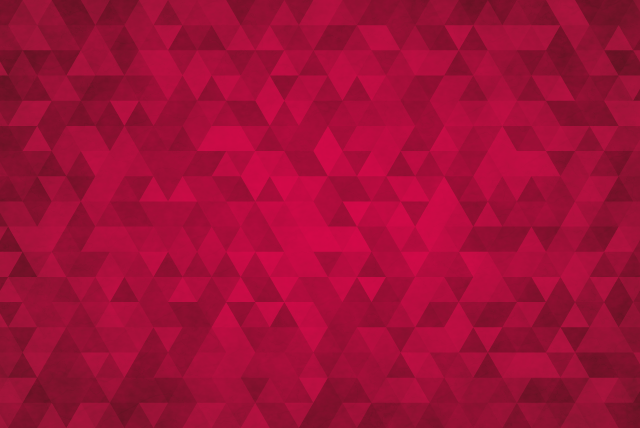
A Shadertoy shader for this background:

```glsl
const float ROWS = 17.0;             // triangle rows over the height
const float SIDE = 1.1547;           // triangle side in row heights
const float SHIFT = 0.28;            // sideways lattice offset, in sides
const float TONES = 7.0;             // distinct triangle tones
const float TONE_RANGE = 0.46;
const float TONE_BIAS = -0.33;
const float EDGE_LIGHT = 0.25;
const float CENTRE_LIGHT = 0.85;
const vec2 GLOW_CENTRE = vec2(0.51, 0.51);
const vec2 GLOW_SCALE = vec2(2.0, 1.8);
const float MOTTLE = 0.30;           // strength of blotchy wear
const float GRAIN = 0.16;            // strength of fine wear
const float VEIN = 0.05;             // strength of thin creases
const vec3 SHADOW = vec3(0.42, 0.068, 0.145);
const vec3 CRIMSON = vec3(0.83, 0.035, 0.285);
const vec3 HAZE = vec3(0.0, 0.035, 0.012);
const int SAMPLES = 4;               // antialiasing samples per axis

float hash(vec2 p) {
    vec3 q = fract(p.xyx * vec3(0.1031, 0.1030, 0.0973));
    q += dot(q, q.yzx + 33.33);
    return fract((q.x + q.y) * q.z);
}

vec2 gradientAt(vec2 cell) {
    float angle = 6.2832 * hash(cell + 57.0);
    return vec2(cos(angle), sin(angle));
}

float gradientNoise(vec2 p) {
    vec2 i = floor(p), f = fract(p);
    vec2 u = f * f * f * (f * (f * 6.0 - 15.0) + 10.0);
    vec2 e = vec2(0.0, 1.0);
    float low = mix(dot(gradientAt(i), f),
                    dot(gradientAt(i + e.yx), f - e.yx), u.x);
    float high = mix(dot(gradientAt(i + e), f - e),
                     dot(gradientAt(i + 1.0), f - 1.0), u.x);
    return mix(low, high, u.y);
}

float fbm(vec2 p) {
    float sum = 0.0, amplitude = 0.5;
    for (int i = 0; i < 5; i++) {
        sum += amplitude * gradientNoise(p);
        p = mat2(1.6, 1.2, -1.2, 1.6) * p + 11.3;
        amplitude *= 0.55;
    }
    return sum;
}

// Tone of the triangle under p, where p is in row heights
float triangleTone(vec2 p) {
    vec2 skewed = vec2(p.x / SIDE - SHIFT - 0.5 * p.y, p.y);
    vec2 cell = floor(skewed), f = fract(skewed);
    float pointsDown = step(1.0, f.x + f.y);
    float h = hash(vec2(cell.x * 2.0 + pointsDown, cell.y) + 131.0);
    return floor(h * TONES) / (TONES - 1.0);
}

void mainImage(out vec4 fragColor, in vec2 fragCoord) {
    vec2 uv = fragCoord / iResolution.xy;
    vec2 p = fragCoord * ROWS / iResolution.y;
    float pixel = ROWS / iResolution.y;

    // Smoothed triangle mosaic
    float tone = 0.0;
    for (int k = 0; k < SAMPLES * SAMPLES; k++) {
        vec2 offset = (vec2(k % SAMPLES, k / SAMPLES) + 0.5) / float(SAMPLES) - 0.5;
        tone += triangleTone(p + offset * pixel);
    }
    tone /= float(SAMPLES * SAMPLES);

    // Central glow
    vec2 fromCentre = (uv - GLOW_CENTRE) * GLOW_SCALE;
    float glow = exp(-dot(fromCentre, fromCentre));

    // Worn surface, heavier in dark triangles and toward the border
    float wear = mix(1.15, 0.6, glow) * mix(1.2, 0.75, tone);
    float blotches = MOTTLE * fbm(p * 0.55);
    float grain = GRAIN * fbm(p * vec2(3.2, 4.2) + 40.0);
    float crease = gradientNoise(p * vec2(0.5, 0.9) + 1.5 * fbm(p * 0.7 + 9.0));
    float veins = VEIN * (1.0 - smoothstep(0.0, 0.05, abs(crease)));

    float light = mix(EDGE_LIGHT, CENTRE_LIGHT, glow) + TONE_BIAS + TONE_RANGE * tone;
    light += wear * (blotches + grain - veins);
    vec3 color = mix(SHADOW, CRIMSON, clamp(light, -0.1, 1.05));
    color += HAZE * (1.0 - glow) * tone;
    fragColor = vec4(color, 1.0);
}
```
